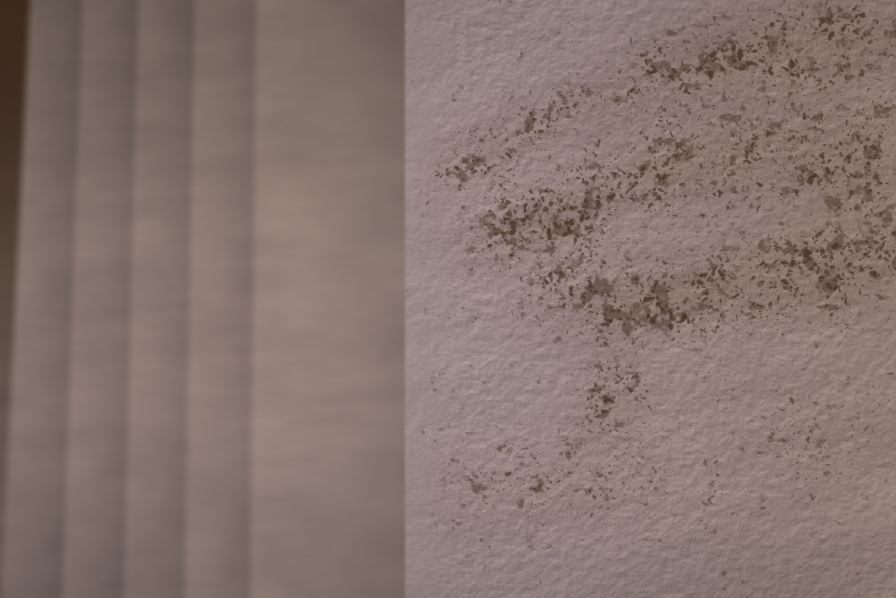
Reproduce this texture procedurally as a Shadertoy shader.

```glsl
// Fluted stone columns, out of focus, recede on the left of a sharp, pitted wall.
// Slanted edges shade the flutes; tilted soft patches set where ragged noise and
// cellular pits erode the wall, and a fine lit relief gives it a sandy grain.

const int FLUTES = 5;
const float WALL_EDGE = 0.677;

vec2 hash2(vec2 cell) {
    vec3 q = fract(cell.xyx * vec3(0.1031, 0.1030, 0.0973));
    q += dot(q, q.yzx + 33.33);
    return fract((q.xx + q.yz) * q.zy);
}

float smoothNoise(vec2 p) {
    vec2 cell = floor(p), f = fract(p);
    f = f * f * (3.0 - 2.0 * f);
    float low = mix(hash2(cell).x, hash2(cell + vec2(1, 0)).x, f.x);
    float high = mix(hash2(cell + vec2(0, 1)).x, hash2(cell + vec2(1, 1)).x, f.x);
    return mix(low, high, f.y);
}

float layeredNoise(vec2 p) {
    return 0.55 * smoothNoise(p) + 0.3 * smoothNoise(p * 2.1 + 7.3)
         + 0.15 * smoothNoise(p * 4.3 + 19.1);
}

// x: distance to the nearest cell point, y: random value of that cell
vec2 cellular(vec2 p) {
    vec2 base = floor(p), best = vec2(9.0, 0.0);
    for (int j = -1; j <= 1; j++)
    for (int i = -1; i <= 1; i++) {
        vec2 cell = base + vec2(i, j);
        float d = length(cell + hash2(cell) - p);
        if (d < best.x) best = vec2(d, hash2(cell + 71.7).x);
    }
    return best;
}

// Soft ellipse sheared along a slope
float patchMask(vec2 p, vec2 centre, vec2 radius, float slope) {
    vec2 d = p - centre;
    d.y -= slope * d.x;
    d /= radius;
    return exp(-dot(d, d));
}

float wornDensity(vec2 p) {
    float d = 0.70 * patchMask(p, vec2(0.81, 0.745), vec2(0.15, 0.060), 0.42);
    d += 0.65 * patchMask(p, vec2(1.18, 0.89), vec2(0.22, 0.085), 0.25);
    d += 0.45 * patchMask(p, vec2(1.42, 0.93), vec2(0.18, 0.090), 0.10);
    d += 0.95 * patchMask(p, vec2(0.90, 0.630), vec2(0.12, 0.065), 0.25);
    d += 0.85 * patchMask(p, vec2(1.14, 0.720), vec2(0.16, 0.070), 0.22);
    d += 0.65 * patchMask(p, vec2(1.43, 0.72), vec2(0.18, 0.110), 0.12);
    d += 0.85 * patchMask(p, vec2(1.05, 0.500), vec2(0.17, 0.075), 0.02);
    d += 0.75 * patchMask(p, vec2(1.37, 0.55), vec2(0.22, 0.075), 0.10);
    d += 0.70 * patchMask(p, vec2(1.02, 0.325), vec2(0.06, 0.070), 0.35);
    d += 0.50 * patchMask(p, vec2(0.87, 0.18), vec2(0.20, 0.085), 0.05);
    d += 0.30 * patchMask(p, vec2(1.35, 0.27), vec2(0.32, 0.180), 0.15);
    return d;
}

// Ragged shallow erosion that spreads with density
float erosion(vec2 p, float density) {
    float rough = layeredNoise(p * vec2(62.0, 72.0));
    float threshold = 0.80 - 0.32 * density;
    return smoothstep(threshold, threshold + 0.20, rough);
}

// Sparse deep pits with soft rims
float deepPits(vec2 p, float scale, float density) {
    vec2 warp = vec2(smoothNoise(p * 110.0), smoothNoise(p * 110.0 + 40.0)) - 0.5;
    vec2 c = cellular(p * scale + 0.7 * warp);
    float radius = 0.55 * density * c.y;
    return smoothstep(-0.05, 0.3, radius - c.x) * smoothstep(0.05, 0.4, density);
}

float relief(vec2 p) {
    return layeredNoise(p * vec2(72.0, 88.0) + 11.0);
}

vec3 columns(vec2 p) {
    float top[FLUTES] = float[](0.050, 0.138, 0.231, 0.325, 0.428);
    float foot[FLUTES] = float[](0.002, 0.104, 0.207, 0.308, 0.418);
    vec3 col = mix(vec3(0.40, 0.34, 0.31), vec3(0.23, 0.16, 0.11), smoothstep(0.2, 1.0, p.y));
    float body = 0.550 - 0.10 * smoothstep(0.5, 1.05, p.y) - 0.06 * smoothstep(0.3, 0.0, p.y);
    for (int i = 0; i < FLUTES; i++) {
        float left = mix(foot[i], top[i], p.y);
        float right = i < FLUTES - 1 ? mix(foot[i + 1], top[i + 1], p.y) : WALL_EDGE;
        float across = clamp((p.x - left) / (right - left), 0.0, 1.0);
        float depth = float(FLUTES - 1 - i);
        float light = body - 0.016 * depth + 0.015 - 0.065 * across * across;
        light += 0.012 * exp(-across * 6.0);
        vec3 stone = light * mix(vec3(1.03, 0.90, 0.86), vec3(1.03, 0.90, 0.83), p.y);
        col = mix(col, stone, smoothstep(-0.011, 0.011, p.x - left));
    }
    float veins = layeredNoise(vec2(p.x * 9.0, (p.y - 0.06 * p.x) * 30.0));
    float clouds = layeredNoise(p * 12.0 + 3.0);
    return col * (1.0 + 0.10 * (veins - 0.5) + 0.08 * (clouds - 0.5));
}

vec3 wall(vec2 p) {
    float across = p.x - WALL_EDGE;
    vec3 col = mix(vec3(0.605, 0.535, 0.535), vec3(0.575, 0.500, 0.475), smoothstep(0.1, 0.85, across));
    col *= 1.0 - 0.08 * smoothstep(0.65, 1.05, p.y) - 0.09 * smoothstep(0.2, 0.0, p.y);
    float bedding = layeredNoise(vec2(p.x * 6.0, (p.y - 0.2 * p.x) * 20.0));
    col *= 1.0 + 0.10 * (bedding - 0.5);

    // Sandy grain lit from above
    float slope = relief(p + vec2(-0.002, 0.003)) - relief(p);
    float focus = smoothstep(0.0, 0.12, across);
    col *= 1.0 - slope * mix(0.20, 0.42, focus);

    // Erosion and pits clumped inside the worn patches
    float clump = layeredNoise(p * vec2(20.0, 24.0) + 4.0);
    float worn = wornDensity(p) * smoothstep(0.0, 0.06, across);
    float density = clamp(worn * (0.25 + 1.2 * clump) + 0.25 * clump, 0.0, 1.1);
    col *= mix(vec3(1.0), vec3(0.93, 0.90, 0.86), clamp(worn, 0.0, 1.0));
    col = mix(col, vec3(0.34, 0.265, 0.215), 0.62 * erosion(p, density));
    float holes = max(deepPits(p, 60.0, density), 0.8 * deepPits(p + 3.1, 105.0, density));
    return mix(col, vec3(0.25, 0.18, 0.13), 0.75 * holes);
}

void mainImage(out vec4 fragColor, in vec2 fragCoord) {
    vec2 p = fragCoord / iResolution.y;
    float side = smoothstep(-0.004, 0.004, p.x - WALL_EDGE);
    fragColor = vec4(mix(columns(p), wall(p), side), 1.0);
}
```
